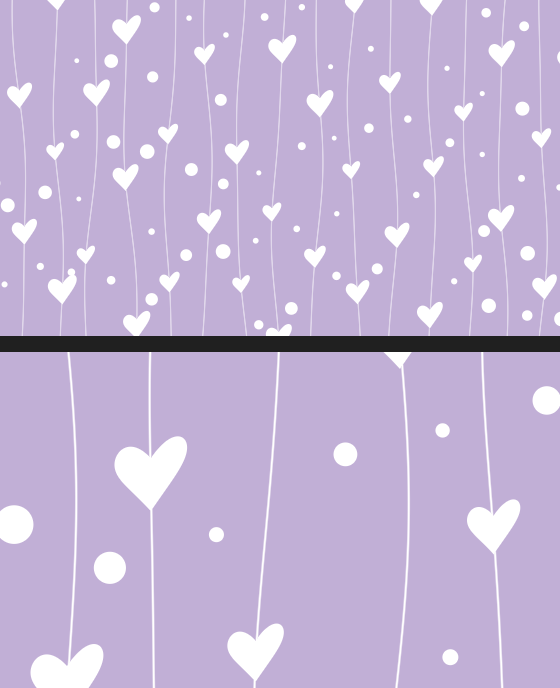
Top, the full canvas; bottom, a detail of the centre.
Write a Shadertoy shader that draws this pattern.

```glsl
// White hearts threaded on thin swaying strings, with loose dots on lilac.
// Strings are layered sines per column; hearts and dots sit in staggered
// cells along them, each drawn from a distance function. Height is one unit.

const vec3 LILAC = vec3(0.757, 0.686, 0.839);
const vec3 WHITE = vec3(1.0);

const float STRING_GAP = 0.111;
const float STRING_WIDTH = 0.0021;
const float HEART_PERIOD = 0.44;
const float DOT_PERIOD = 0.5 * HEART_PERIOD;
const float DOT_SHARE = 0.7;

float hash(vec2 p) {
    vec3 q = fract(vec3(p.xyx) * vec3(0.1031, 0.1030, 0.0973));
    q += dot(q, q.yzx + 33.33);
    return fract((q.x + q.y) * q.z);
}

// Edge coverage of a shape at signed distance d
float fill(float d, float pixel) {
    return clamp(0.5 - d / pixel, 0.0, 1.0);
}

// Coverage of a line that may be thinner than its soft edge
float stroke(float d, float width, float soft) {
    float cover = (0.5 * (width + soft) - abs(d)) / soft;
    return clamp(cover, 0.0, min(1.0, width / soft));
}

// Horizontal position of a string at height y
float stringX(float column, float y) {
    float a = 6.283 * hash(vec2(column, 71.0));
    float b = 6.283 * hash(vec2(column, 37.0));
    float lean = 0.05 * (hash(vec2(column, 13.0)) - 0.5);
    float shift = 0.018 * (hash(vec2(column, 91.0)) - 0.5);
    float sway = 0.015 * sin(5.0 * y + a) + 0.004 * sin(11.0 * y + b);
    return (column + 0.5) * STRING_GAP + shift + sway + lean * (y - 0.5);
}

// Vertical stagger of a column, in heart periods
float stagger(float column) {
    return 0.5 * column + 0.2 * sin(0.7 * column + 1.0);
}

// Lopsided heart: an ellipse bent upward along an arch on either side
float heartDistance(vec2 p, float size) {
    p /= size;
    float stretch = 1.37;
    float side = p.x < 0.0 ? -1.0 : 1.0;
    vec2 arch = p.x < 0.0 ? vec2(1.5, 0.75) : vec2(2.0, 0.6);
    float x = abs(p.x);
    float lift = arch.x * x - arch.y * x * x;
    float bend = side * (arch.x - 2.0 * arch.y * x);
    vec2 q = vec2(p.x, stretch * p.y - lift);
    float len = max(length(q), 0.001);
    vec2 dir = q / len;
    vec2 slope = vec2(dir.x - bend * dir.y, stretch * dir.y);
    return size * (len - 1.0) / max(length(slope), 0.2);
}

// Heart of the nearest cell on one string
float heartLayer(vec2 p, float column, float pixel) {
    float phase = stagger(column);
    float row = floor(p.y / HEART_PERIOD - phase);
    vec2 id = vec2(column, row) + 50.0;
    float jitter = 0.24 * (hash(id) - 0.5);
    float y = (row + 0.5 + phase + jitter) * HEART_PERIOD;
    float size = mix(0.026, 0.043, hash(id + 19.0));
    vec2 center = vec2(stringX(column, y), y);
    return fill(heartDistance(p - center, size), pixel);
}

// Dot of the nearest cell, midway between two neighbouring strings
float dotLayer(vec2 p, float column, float pixel) {
    float phase = stagger(column) + stagger(column + 1.0);
    float row = floor(p.y / DOT_PERIOD - phase + 0.5);
    vec2 id = vec2(column, row) + 150.0;
    float jitter = 0.24 * (hash(id) - 0.5);
    float y = (row + phase + jitter) * DOT_PERIOD;
    float x = 0.5 * (stringX(column, y) + stringX(column + 1.0, y));
    x += 0.02 * (hash(id + 7.0) - 0.5);
    float radius = 0.007 + 0.015 * pow(hash(id + 29.0), 1.7);
    float present = step(hash(id + 43.0), DOT_SHARE);
    return present * fill(length(p - vec2(x, y)) - radius, pixel);
}

void mainImage(out vec4 fragColor, in vec2 fragCoord) {
    float pixel = 1.0 / iResolution.y;
    vec2 p = fragCoord * pixel;
    float home = floor(p.x / STRING_GAP);
    float white = 0.0;

    // Neighbouring columns may sway into this one
    for (int i = -1; i <= 1; i++) {
        float column = home + float(i);
        float offset = p.x - stringX(column, p.y);
        white = max(white, stroke(offset, STRING_WIDTH, 1.4 * pixel));
        white = max(white, heartLayer(p, column, pixel));
        white = max(white, dotLayer(p, column, pixel));
    }

    fragColor = vec4(mix(LILAC, WHITE, white), 1.0);
}
```
